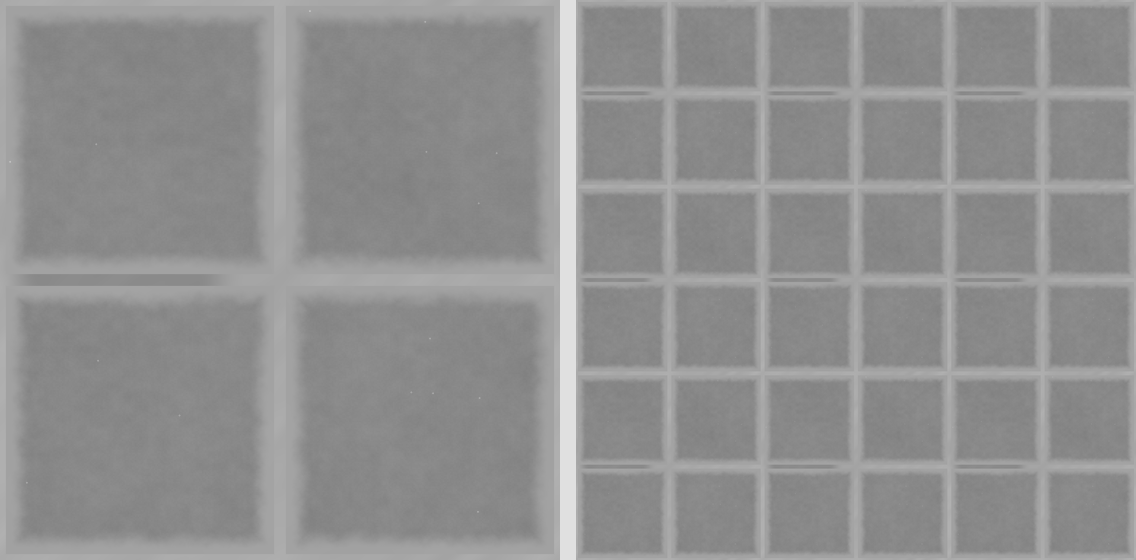
Left: one tile. Right: repeated 3 by 3.
Give the GLSL for this pattern, as a Shadertoy shader.

```glsl
const float TAU = 6.2831853;

float hash(vec2 p) {
    return fract(sin(dot(p, vec2(127.1, 311.7))) * 43758.5453);
}

// Value noise on a lattice that wraps after "period" cells
float wrapNoise(vec2 uv, vec2 period) {
    vec2 p = uv * period;
    vec2 i = floor(p), f = fract(p);
    f = f * f * (3.0 - 2.0 * f);
    vec2 a = mod(i, period), b = mod(i + 1.0, period);
    return mix(mix(hash(a), hash(vec2(b.x, a.y)), f.x),
               mix(hash(vec2(a.x, b.y)), hash(b), f.x), f.y);
}

float wrapFbm(vec2 uv, float period) {
    float sum = 0.0, amplitude = 0.5;
    for (int octave = 0; octave < 5; octave++) {
        sum += amplitude * wrapNoise(uv, vec2(period));
        period *= 2.0;
        amplitude *= 0.55;
    }
    return sum / 1.055;
}

// Signed distance to a rounded square, negative inside
float roundedSquare(vec2 p, float halfSize, float radius) {
    vec2 q = abs(p) - halfSize + radius;
    return length(max(q, 0.0)) + min(max(q.x, q.y), 0.0) - radius;
}

// Broad dark stretches plus faint slanted streaks
float groutShade(vec2 uv) {
    float stain = cos(TAU * (uv.x - 0.21)) - cos(TAU * uv.y);
    stain += 0.7 * (wrapNoise(uv, vec2(7.0)) - 0.5);
    float streak = wrapNoise(vec2(uv.x - uv.y, uv.y), vec2(24.0, 5.0)) - 0.5;
    float light = 0.665 + 0.04 * (wrapNoise(uv + 0.37, vec2(5.0)) - 0.5);
    return mix(light, 0.54, smoothstep(0.95, 1.65, stain)) + 0.035 * streak;
}

// Mottled face with a pale, ragged worn rim
float tileShade(vec2 uv, vec2 local) {
    float depth = -roundedSquare(local, 0.2396, 0.025);
    float ragged = 0.018 * (wrapFbm(uv, 14.0) - 0.5)
                 + 0.012 * (wrapFbm(uv + 0.21, 64.0) - 0.5);
    float face = 0.532 + 0.045 * (wrapFbm(uv, 6.0) - 0.5)
               + 0.035 * (wrapFbm(uv, 48.0) - 0.5)
               + 0.012 * (wrapNoise(uv, vec2(384.0)) - 0.5);
    float rim = 0.637 + 0.014 * (wrapNoise(uv, vec2(9.0)) - 0.5);
    return mix(rim, face, smoothstep(0.007, 0.045, depth + ragged));
}

// Sparse pale pinpricks
float specks(vec2 uv, float pixel) {
    vec2 p = uv * 32.0;
    vec2 cell = floor(p);
    vec2 centre = 0.2 + 0.6 * vec2(hash(cell + 3.1), hash(cell + 8.7));
    float d = length(fract(p) - centre) / 32.0;
    float present = step(0.988, hash(cell + 17.3));
    return present * (1.0 - smoothstep(0.0006, 0.0009 + pixel, d));
}

void mainImage(out vec4 fragColor, in vec2 fragCoord) {
    vec2 uv = fragCoord / iResolution.xy;
    float pixel = 1.0 / min(iResolution.x, iResolution.y);

    // Two by two tiles, with grout centred on the canvas edges
    vec2 local = fract(uv * 2.0) * 0.5 - 0.25;
    float edge = max(abs(local.x), abs(local.y)) - 0.2396;
    float tileMask = 1.0 - smoothstep(-0.6 * pixel, 0.6 * pixel, edge);

    float tile = tileShade(uv, local) + 0.12 * specks(uv, pixel);
    float shade = mix(groutShade(uv), tile, tileMask);
    fragColor = vec4(vec3(shade), 1.0);
}
```
